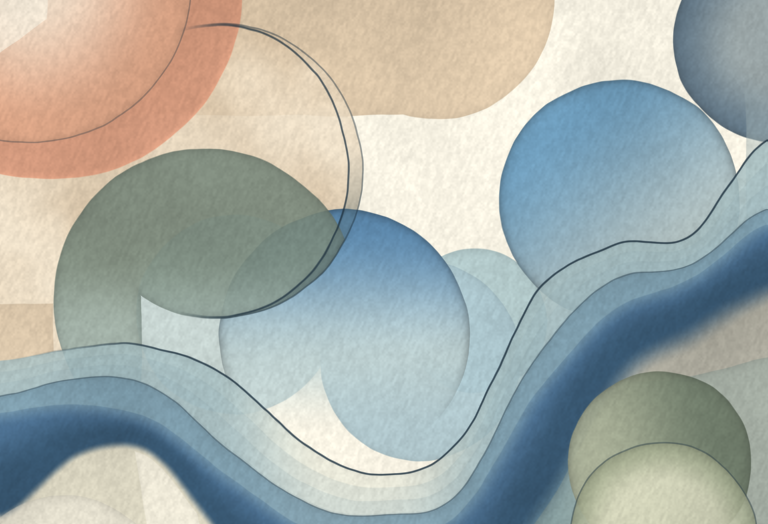
A Shadertoy shader for this background:

```glsl
// Watercolour abstract: round translucent washes above a flowing blue ribbon.

// Heights of the ribbon contours, evenly spaced from left to right.
const float CREST[11] = float[11](.313,.338,.338,.279,.149,.095,.160,.441,.532,.553,.733);
const float UPPER[11] = float[11](.246,.279,.262,.141,.040,.017,.060,.322,.466,.494,.600);
const float CORE[11]  = float[11](.215,.230,.200,.090,-.01,-.03,.020,.250,.410,.466,.570);
const float LOWER[11] = float[11](.027,.141,.145,-.03,-.20,-.20,-.13,.060,.300,.390,.470);

const vec3 PAPER = vec3(.96, .94, .88);
const vec3 SAND  = vec3(.85, .76, .64);
const vec3 CORAL = vec3(.81, .57, .46);
const vec3 SAGE  = vec3(.47, .53, .48);
const vec3 MIST  = vec3(.73, .80, .80);
const vec3 BLUE  = vec3(.36, .53, .67);
const vec3 NAVY  = vec3(.22, .34, .44);
const vec3 INK   = vec3(.13, .20, .25);

float hash(vec2 p) {
    vec3 q = fract(vec3(p.xyx) * .1031);
    q += dot(q, q.yzx + 33.33);
    return fract((q.x + q.y) * q.z);
}

float noise(vec2 p) {
    vec2 i = floor(p), f = fract(p);
    f = f * f * (3. - 2. * f);
    return mix(mix(hash(i), hash(i + vec2(1, 0)), f.x),
               mix(hash(i + vec2(0, 1)), hash(i + vec2(1, 1)), f.x), f.y);
}

float fbm(vec2 p) {
    float sum = 0., amp = .5;
    for (int i = 0; i < 4; i++) {
        sum += amp * noise(p);
        p = mat2(1.6, 1.2, -1.2, 1.6) * p + 7.3;
        amp *= .5;
    }
    return sum;
}

// Smooth interpolation through the contour heights.
float height(float h[11], float x) {
    float t = clamp(x * 6.835, 0., 9.999);
    int i = int(t);
    float f = t - float(i);
    float a = h[max(i - 1, 0)], b = h[i], c = h[i + 1], d = h[min(i + 2, 10)];
    return b + .5 * f * (c - a + f * (2. * a - 5. * b + 4. * c - d + f * (3. * (b - c) + d - a)));
}

// Approximate signed distance to a contour, negative below it.
float contour(float h[11], vec2 p) {
    float y = height(h, p.x);
    float slope = (height(h, p.x + .004) - height(h, p.x - .004)) / .008;
    return (p.y - y) / sqrt(1. + slope * slope);
}

float circle(vec2 p, vec2 c, float r) { return length(p - c) - r; }
float ellipse(vec2 p, vec2 c, vec2 r) { return (length((p - c) / r) - 1.) * min(r.x, r.y); }

// Translucent paint with pigment pooled just inside the edge.
void wash(inout vec3 col, float d, vec3 tint, float opacity, float rim) {
    float soft = 1. / iResolution.y;
    float pool = rim * exp(-abs(d) * 130.);
    col = mix(col, tint * (1. - pool), smoothstep(soft, -soft, d) * opacity);
}

void line(inout vec3 col, float d, float width, float strength) {
    col = mix(col, INK, strength * smoothstep(width + 1. / iResolution.y, 0., abs(d)));
}

void mainImage(out vec4 fragColor, in vec2 fragCoord) {
    vec2 uv = fragCoord / iResolution.y;
    float cloud = fbm(uv * 5.);
    vec2 p = uv + (vec2(fbm(uv * 9.), fbm(uv * 9. + 40.)) - .47) * .010;
    vec3 col = PAPER;

    // Sand washes and the ring that bounds them
    vec2 ringAt = vec2(.416, .674);
    float ringIn = ellipse(p, ringAt, vec2(.248, .279));
    float ringOut = ellipse(p, ringAt, vec2(.275, .281));
    float block = max(.78 - p.y, p.x - .83);
    wash(col, min(circle(p, vec2(.83, 1.), .228), block), SAND, .9, .06);
    wash(col, min(ringOut, p.x - .44), mix(SAND, PAPER, .55 * smoothstep(.1, .9, cloud)), .85, .04);
    wash(col, max(p.x - .1, p.y - .42), SAND * .95, .7, .05);

    // Coral discs
    wash(col, circle(p, vec2(.10, 1.02), .363), CORAL, .9, -.10);
    float disc = circle(p, vec2(.057, 1.038), .311);
    wash(col, disc, mix(vec3(.94, .88, .80), vec3(.86, .65, .53), smoothstep(-.28, -.02, disc)), .9, .12);
    wash(col, max(p.x * .7 - p.y + .9, p.x - .09), PAPER, .6, 0.);
    line(col, disc, .001, .3);

    // Blue hills
    wash(col, circle(p, vec2(.906, .389), .137), vec3(.67, .77, .78), .9, .10);
    wash(col, circle(p, vec2(.45, .40), .19), MIST, .85, .03);
    wash(col, circle(p, vec2(.802, .313), .191), vec3(.66, .76, .79), .9, .08);
    wash(col, circle(p, vec2(.658, .361), .2385), mix(MIST, BLUE, smoothstep(.30, .58, p.y)),
         smoothstep(.16, .36, p.y), .30);
    float bigHill = circle(p, vec2(1.183, .618), .229);
    float fade = smoothstep(-.16, .20, dot(p - vec2(1.183, .618), vec2(-.6, .8)));
    wash(col, bigHill, mix(vec3(.67, .73, .73), vec3(.40, .59, .72), fade), .95, .30);
    float corner = circle(p, vec2(1.479, .924), .195);
    wash(col, corner, mix(vec3(.57, .62, .63), vec3(.34, .43, .50), smoothstep(-.13, 0., corner)), .92, .25);
    wash(col, max(1.42 + .25 * (.8 - p.y) * (p.y - .5) - p.x, p.x * .8 + .0 + p.y - 2.), MIST * .9, .5 * smoothstep(.88, .72, p.y), .1);

    // Sage dome, overlapped by the ring
    float dome = max(circle(p, vec2(.391, .427), .290), min(ringOut, p.x - .27));
    wash(col, dome, mix(vec3(.60, .67, .64), SAGE, smoothstep(.34, .52, p.y)), .90, .18);
    wash(col, max(ringOut, -ringIn), vec3(.36, .46, .49), .45 * smoothstep(.75, .5, p.y) * smoothstep(.3, .5, p.x), .2);
    float ringInk = smoothstep(.33, .46, p.x);
    line(col, ringIn, .0015, .75 * ringInk);
    line(col, ringOut, .0012, .45 * ringInk);

    // Ribbon, from pale crest to navy core
    float crest = contour(CREST, p), upper = contour(UPPER, p);
    float core = contour(CORE, p), lower = contour(LOWER, p);
    float hollow = smoothstep(.28, .05, abs(p.x - .68));
    wash(col, crest, mix(vec3(.64, .73, .74), vec3(.90, .90, .84), hollow), .85, .06);
    for (int i = 1; i < 4; i++) {
        wash(col, mix(crest, upper, float(i) * .32), vec3(.58, .69, .73), .17, .15);
    }
    wash(col, upper, vec3(.46, .59, .66), .8, .12);
    float depth = clamp(core / (core - lower), 0., 1.);
    wash(col, core, mix(vec3(.31, .45, .58), NAVY, smoothstep(.0, .8, depth)), smoothstep(.02, -.03, core), .05);
    line(col, crest, .0016, .85 * smoothstep(.0, .35, p.x));
    line(col, upper, .0009, .35);

    // Ground under the ribbon
    float right = smoothstep(.7, .9, p.x);
    vec3 slope = mix(vec3(.49, .61, .65), vec3(.67, .66, .61), smoothstep(1.05, 1.25, p.x));
    wash(col, lower, mix(vec3(.85, .83, .75), slope, right), smoothstep(.0, mix(-.02, -.06, right), lower), .2);
    wash(col, max(lower, circle(p, vec2(.12, -.15), .205)), PAPER * .94, .6, .15);
    wash(col, max(lower + .02, abs(p.x - .33 + .15 * p.y) - .05), PAPER, .65, .05);
    wash(col, max(lower + .03, p.y - .30 - .03 * sin(p.x * 9.)), vec3(.60, .67, .64), .55 * right, .15);
    wash(col, circle(p, vec2(1.26, .115), .175), mix(vec3(.66, .68, .58), vec3(.41, .46, .39), smoothstep(1.1, 1.38, p.x + p.y * .3 - .05)), .92, .20);
    float arch = circle(p, vec2(1.265, -.02), .176);
    wash(col, arch, mix(vec3(.83, .83, .73), vec3(.62, .65, .54), smoothstep(-.08, 0., arch)), .85, .18);
    line(col, arch, .001, .4);

    // Pigment bloom and slanted paper tooth
    float tooth = noise(mat2(.9, .4, -.4, .9) * uv * vec2(190., 90.)) + .6 * noise(uv * 260.);
    col *= 1. + (cloud - .47) * .16 + (tooth - .8) * .07;
    fragColor = vec4(clamp(col, 0., 1.), 1.);
}
```
